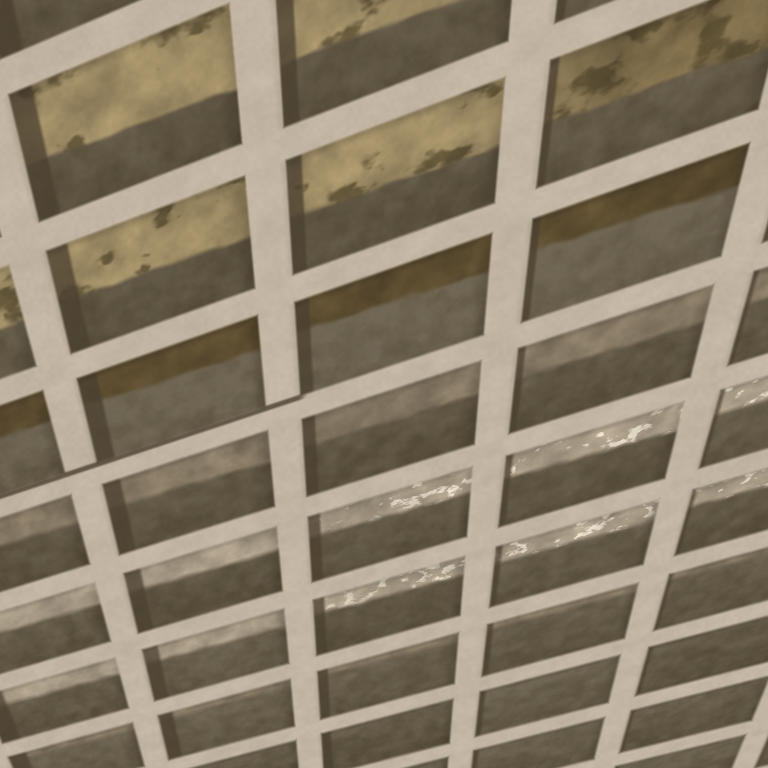
A WebGL 2 fragment shader for this pattern:

```glsl
#version 300 es
precision highp float;
// A pale lattice of beams over deep, weathered recesses, seen in steep perspective.
// A projective map turns the canvas into lattice units; every unit cell is a recess
// with a stained back strip above and a shaded beam flank below.

uniform vec2 u_resolution;
out vec4 outColor;

// Lattice (column, row, 1) to canvas with y pointing down
const mat3 LATTICE_TO_CANVAS = mat3(
  0.3112, -0.1354, -0.050,
  0.0529,  0.2281,  0.108,
  0.3438,  0.1979,  1.000);
const vec2 BAR_HALF = vec2(0.082, 0.102);  // half widths in lattice units
const float ROW_THICKENING = 0.003;        // crossbars grow relative to far cells
const float EDGE_SOFTNESS = 0.0016;        // in canvas units
const float SEAM_ROW = 1.905;
const float SEAM_END = 0.12;

const vec3 BAR_COLOR    = vec3(0.76, 0.71, 0.64);
const vec3 BAR_SHADE    = vec3(0.61, 0.56, 0.49);
const vec3 FLANK_DARK   = vec3(0.33, 0.29, 0.22);
const vec3 FLANK_LIGHT  = vec3(0.44, 0.40, 0.33);
const vec3 SIDE_COLOR   = vec3(0.29, 0.25, 0.19);
const vec3 STAIN_COLOR  = vec3(0.31, 0.27, 0.17);
const vec3 GLINT_COLOR  = vec3(0.87, 0.83, 0.76);

// Back strip of each row, from the nearest row to the farthest
const int ROWS = 9;
const float STRIP_DEPTH[ROWS] = float[](0.50, 0.56, 0.50, 0.33, 0.36, 0.33, 0.28, 0.12, 0.0);
const vec3 OCHRE = vec3(0.61, 0.54, 0.39);
const vec3 BROWN = vec3(0.36, 0.30, 0.19);
const vec3 DUSTY = vec3(0.52, 0.47, 0.39);
const vec3 CHALK = vec3(0.65, 0.60, 0.52);

float hash(vec2 p) {
  vec3 q = fract(p.xyx * vec3(0.1031, 0.1030, 0.0973));
  q += dot(q, q.yzx + 33.33);
  return fract((q.x + q.y) * q.z);
}

float valueNoise(vec2 p) {
  vec2 i = floor(p), f = fract(p);
  f = f * f * (3.0 - 2.0 * f);
  return mix(mix(hash(i), hash(i + vec2(1, 0)), f.x),
             mix(hash(i + vec2(0, 1)), hash(i + vec2(1, 1)), f.x), f.y);
}

float fbm(vec2 p) {
  float sum = 0.0, gain = 0.5;
  for (int i = 0; i < 4; i++) {
    sum += gain * valueNoise(p);
    p = mat2(1.6, 1.2, -1.2, 1.6) * p + 7.3;
    gain *= 0.5;
  }
  return sum / 0.9375;
}

// Weathered wall at the back of a recess
vec3 stripColor(int row, vec2 lattice) {
  vec2 p = lattice * vec2(9.0, 6.0) + 40.0;
  float wear = fbm(p);
  vec3 color = row <= 2 ? OCHRE : row == 3 ? BROWN : row == 4 ? DUSTY : row < 7 ? CHALK : DUSTY;
  if (row <= 2) {
    color = mix(color, BROWN, 0.55 * smoothstep(0.8, 1.5, lattice.x));
    float patches = smoothstep(0.56, 0.72, fbm(p * vec2(0.8, 1.1) + 13.0));
    color = mix(color, STAIN_COLOR, 0.75 * patches);
  } else if (row == 5 || row == 6) {
    float glint = smoothstep(0.58, 0.75, fbm(lattice * vec2(17.0, 15.0) + 60.0));
    color = mix(color, GLINT_COLOR, glint * smoothstep(-0.4, 0.7, lattice.x));
  }
  return color * (0.80 + 0.40 * wear);
}

vec3 recessColor(vec2 lattice, vec2 halfBar, vec2 aa) {
  vec2 cell = floor(lattice);
  vec2 span = 1.0 - 2.0 * halfBar;
  vec2 local = (fract(lattice) - halfBar) / span;
  int row = clamp(int(cell.y) + 2, 0, ROWS - 1);

  // Flank: brightest below its upper edge, grainy, each cell slightly different
  float depth = STRIP_DEPTH[row];
  float tone = 0.75 - 0.5 * local.y + 0.3 * (hash(cell + 20.0) - 0.5);
  tone += 0.9 * (fbm(lattice * vec2(14.0, 9.0) + 80.0) - 0.5);
  tone += row == 3 ? 0.35 : 0.0;
  vec3 color = mix(FLANK_DARK, FLANK_LIGHT, clamp(tone, 0.0, 1.0));

  // Back strip, its lower edge slightly worn
  float edge = depth + 0.035 * (valueNoise(lattice * 12.0 + 50.0) - 0.5) + 0.05 * (local.x - 0.5);
  float soft = 1.5 * aa.y / span.y;
  float strip = (1.0 - smoothstep(edge - soft, edge + soft, local.y)) * step(0.01, depth);
  color = mix(color, stripColor(row, lattice), strip);

  // Shaded side of the upright, wider toward the left, and shadow under the bars
  float sideWidth = max(0.02, 0.075 - 0.035 * lattice.x);
  float side = 1.0 - smoothstep(sideWidth - aa.x, sideWidth + 2.0 * aa.x, local.x);
  color = mix(color, SIDE_COLOR, 0.75 * side);
  return color * (0.86 + 0.14 * smoothstep(0.0, 0.09, min(local.y, 1.0 - local.x)));
}

void main() {
  vec2 canvas = gl_FragCoord.xy / u_resolution;
  vec3 mapped = inverse(LATTICE_TO_CANVAS) * vec3(canvas.x, 1.0 - canvas.y, 1.0);
  vec2 lattice = mapped.xy / mapped.z;
  vec2 aa = fwidth(lattice) * (0.5 + EDGE_SOFTNESS * u_resolution.y);
  vec2 halfBar = BAR_HALF + vec2(0.0, ROW_THICKENING * lattice.y);

  // Beams with faint mottling and a darker right lip on the uprights
  vec2 offset = lattice - round(lattice);
  vec2 bars = 1.0 - smoothstep(-aa, aa, abs(offset) - halfBar);
  float lip = smoothstep(0.6, 1.0, offset.x / halfBar.x) * (1.0 - bars.y);
  vec3 beam = mix(BAR_COLOR, BAR_SHADE, 0.35 * lip);
  beam *= 0.96 + 0.08 * fbm(lattice * vec2(8.0, 7.0) + 30.0);

  // Hairline joint along one crossbar
  float seam = 1.0 - smoothstep(0.008, 0.008 + 1.5 * aa.y, abs(lattice.y - SEAM_ROW));
  beam = mix(beam, SIDE_COLOR, 0.8 * seam * (1.0 - smoothstep(SEAM_END - 0.05, SEAM_END, lattice.x)));

  vec3 color = mix(recessColor(lattice, halfBar, aa), beam, max(bars.x, bars.y));
  color *= 0.985 + 0.03 * valueNoise(canvas * 190.0);
  outColor = vec4(color, 1.0);
}
```
